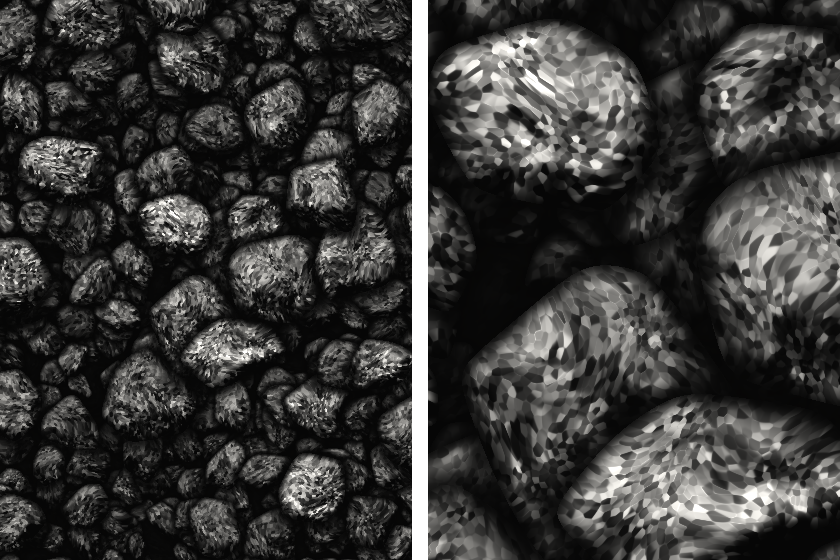
Left: the whole. Right: its middle third, enlarged.
A WebGL 1 fragment shader for this texture:

```glsl
precision highp float;
// A heap of broken coal: five layers of jittered stones, small and dim below,
// large and bright on top. Each stone is a faceted dome cut by random planes,
// roughened with smooth cellular chips and lit from above.
uniform vec2 u_resolution;

const vec3 LIGHT = vec3(-0.22, 0.56, 0.80);
const vec3 COAL_TINT = vec3(1.0, 0.99, 0.965);

vec3 hash3(vec2 p) {
  vec3 q = fract(p.xyx * vec3(0.1031, 0.1030, 0.0973));
  q += dot(q, q.yxz + 33.33);
  return fract((q.xxy + q.yzz) * q.zyx);
}

mat2 rotation(float a) {
  return mat2(cos(a), -sin(a), sin(a), cos(a));
}

// Cellular noise: softly blended random tilt (xy) and tone (z) of each chip.
vec3 chips(vec2 p) {
  vec2 cell = floor(p);
  vec3 sum = vec3(0.0);
  float total = 0.0001;
  for (int j = -1; j <= 1; j++) {
    for (int i = -1; i <= 1; i++) {
      vec2 id = cell + vec2(float(i), float(j));
      vec2 d = id + hash3(id).xy - p;
      float w = exp(-14.0 * dot(d, d));
      sum += w * (hash3(id + 57.3) * 2.0 - 1.0);
      total += w;
    }
  }
  return sum / total;
}

// Facet normal (xyz) and inner distance to the outline (w) of one stone.
vec4 stone(vec2 q, vec2 id) {
  vec3 h = hash3(id + 91.7);
  vec2 tilt = (h.xy - 0.5) * 0.7;
  float w = exp(-16.0 * (0.34 - dot(tilt, q)));
  vec3 normal = w * vec3(tilt, 1.0);
  float total = w;
  float outline = 0.0;
  for (int k = 0; k < 7; k++) {
    float fk = float(k);
    vec3 r = hash3(id * 7.0 + fk * vec2(13.7, 5.3));
    float a = (fk + 0.75 * r.x) * 6.2832 / 7.0;
    vec2 dir = vec2(cos(a), sin(a));
    float inside = mix(0.72, 1.02, r.y) - dot(dir, q);
    float slope = mix(0.4, 1.9, r.z);
    w = exp(-16.0 * inside * slope);
    normal += w * vec3(dir * slope, 1.0);
    total += w;
    outline += exp(-14.0 * inside);
  }
  return vec4(normalize(normal / total), -log(outline) / 14.0);
}

void main() {
  vec2 uv = gl_FragCoord.xy / u_resolution.y;
  vec3 normal = vec3(0.0, 0.0, 1.0);
  vec2 grain = uv;
  mat2 turn = mat2(1.0);
  float tone = 0.1;
  float shade = 0.2;

  // Paint the stones from the bottom layer up, keeping the topmost one.
  for (int layer = 0; layer < 5; layer++) {
    float f = float(layer);
    float cells = 17.0 - 2.6 * f;
    vec2 p = uv * cells + f * vec2(3.37, 7.71);
    vec2 cell = floor(p);
    for (int j = -1; j <= 1; j++) {
      for (int i = -1; i <= 1; i++) {
        vec2 id = cell + vec2(float(i), float(j));
        vec2 seed = id + f * 31.0;
        vec3 place = hash3(seed);
        vec3 look = hash3(seed + 17.9);
        if (place.z > 1.0 - 0.15 * f) continue;
        vec2 d = p - id - mix(vec2(0.15), vec2(0.85), place.xy);
        mat2 spin = rotation(look.x * 6.2832);
        float radius = mix(0.47, 0.64, look.y);
        vec2 q = spin * d / radius * vec2(1.0, mix(1.0, 1.5, look.z));
        if (dot(q, q) > 2.9) continue;

        vec4 s = stone(q, seed);
        if (s.w > 0.0) {
          normal = vec3(s.xy * spin, s.z);
          turn = spin;
          grain = spin * d / cells + place.xy * 9.0 + 3.0;
          tone = (0.5 + 0.13 * f) * mix(0.72, 1.15, fract(look.y * 17.0));
          shade = mix(0.12, 1.0, smoothstep(-0.02, 0.15, s.w));
        } else {
          // Contact shadow, wider beneath the stone.
          float reach = 0.32 - 0.15 * d.y;
          shade *= mix(0.12, 1.0, smoothstep(0.0, reach, -s.w));
        }
      }
    }
  }

  // Chipped surface at three sizes, stretched along each stone's bedding.
  grain += 0.006 * sin(grain.yx * 61.0 + 2.0 * sin(grain * 37.0));
  vec3 rough = 0.30 * chips(grain * vec2(24.0, 36.0))
             + 0.36 * chips(grain * vec2(66.0, 100.0))
             + 0.50 * chips(grain * vec2(190.0, 240.0));
  normal = normalize(normal + vec3(rough.xy * turn, 0.0));

  // Dull diffuse light with small glints on the chips.
  float diffuse = max(dot(normal, normalize(LIGHT)), 0.0);
  vec3 halfway = normalize(normalize(LIGHT) + vec3(0.0, 0.0, 1.0));
  float glint = pow(max(dot(normal, halfway), 0.0), 28.0);
  float value = tone * (0.60 * diffuse * diffuse * (1.0 + 0.7 * rough.z) + 0.13 * glint);
  gl_FragColor = vec4(COAL_TINT * (0.025 + value * shade), 1.0);
}
```
